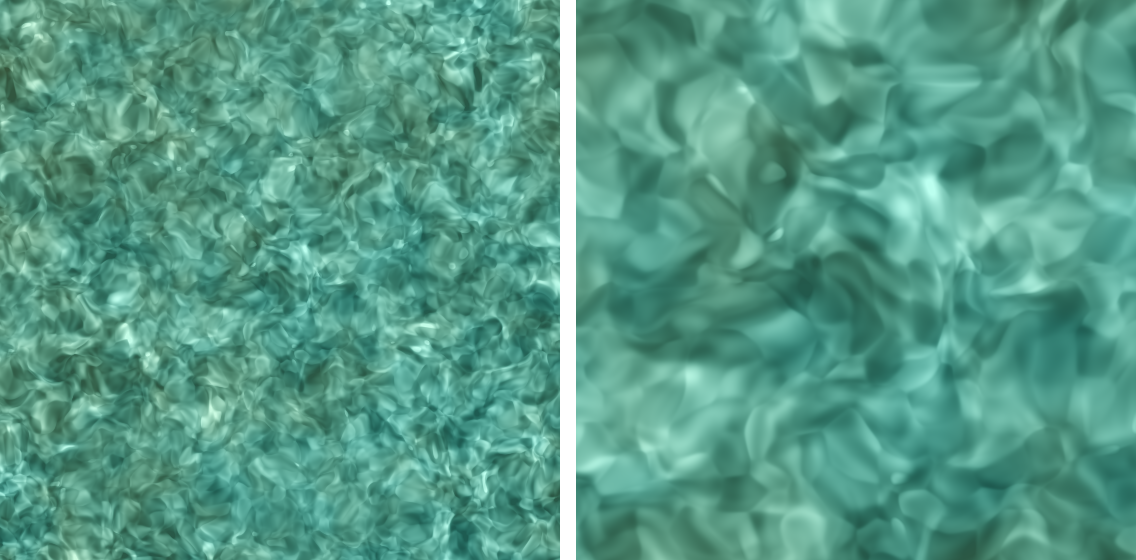
Left, the full canvas; right, a detail of the centre.
Reproduce this texture procedurally as a WebGL 1 fragment shader.

```glsl
precision highp float;
// Clear green water rippling over pebbles: crumpled, refracted grains with pale strands and glints.

uniform vec2 u_resolution;

// Grains per canvas height, and how crisp their borders are
const float COARSE_GRAINS = 25.0;
const float MEDIUM_GRAINS = 50.0;
const float BORDER_CRISPNESS = 13.0;

// Strength of each layer, in standard deviations of tone
const float COARSE_WEIGHT = 1.1;
const float MEDIUM_WEIGHT = 0.95;
const float FINE_WEIGHT = 0.85;
const float DRIFT_WEIGHT = 0.4;
const float STREAK_WEIGHT = 0.8;
const float STRAND_WEIGHT = 0.8;
const float GLINT_WEIGHT = 1.5;
const float TONE_OFFSET = -0.14;

// Ripple distortion, in canvas units
const float WIDE_WARP = 0.014;
const float TIGHT_WARP = 0.006;

// Colour as a quadratic curve of tone
const vec3 WATER_MID = vec3(0.327, 0.600, 0.520);
const vec3 WATER_SLOPE = vec3(0.097, 0.107, 0.104);
const vec3 WATER_CURVE = vec3(0.012, 0.005, 0.006);
const vec3 OLIVE_SHIFT = vec3(0.050, -0.012, -0.045);

float hash(vec2 p) {
    return fract(sin(dot(p, vec2(127.1, 311.7))) * 43758.5453);
}

vec2 hash2(vec2 p) {
    return vec2(hash(p), hash(p + 47.3));
}

// Value noise from -1 to 1
float noise(vec2 p) {
    vec2 cell = floor(p);
    vec2 f = fract(p);
    f = f * f * (3.0 - 2.0 * f);
    float low = mix(hash(cell), hash(cell + vec2(1.0, 0.0)), f.x);
    float high = mix(hash(cell + vec2(0.0, 1.0)), hash(cell + vec2(1.0, 1.0)), f.x);
    return 2.0 * mix(low, high, f.y) - 1.0;
}

vec2 noise2(vec2 p) {
    return vec2(noise(p), noise(p + vec2(31.7, 83.1)));
}

// Soft-bordered cells, each with its own tone and a wavy facet across it
float grains(vec2 p) {
    vec2 cell = floor(p);
    float toneSum = 0.0;
    float weightSum = 0.0001;
    for (int j = -1; j <= 1; j++) {
        for (int i = -1; i <= 1; i++) {
            vec2 id = cell + vec2(float(i), float(j));
            vec2 offset = p - id - 0.1 - 0.8 * hash2(id);
            float angle = 6.2832 * hash(id + 11.9);
            float facet = sin(6.0 * dot(offset, vec2(cos(angle), sin(angle))) + 3.0 * angle);
            float tone = 2.0 * hash(id + 23.5) - 1.0 + 0.45 * facet;
            float weight = exp(-BORDER_CRISPNESS * dot(offset, offset));
            toneSum += tone * weight;
            weightSum += weight;
        }
    }
    return toneSum / weightSum;
}

// Thin lines along the zero contour of a noise field, broken into pieces
float strands(vec2 p) {
    float line = 1.0 - smoothstep(0.02, 0.16, abs(noise(p * 15.0 + 5.3)));
    return line * smoothstep(0.0, 0.5, noise(p * 11.0 + 71.0));
}

void main() {
    vec2 uv = gl_FragCoord.xy / u_resolution.y;

    // Refraction by the rippled surface
    vec2 p = uv + WIDE_WARP * noise2(uv * 17.0);
    p += TIGHT_WARP * noise2(p * 48.0 + 9.0);

    // Slanted streaks, strongest toward the left
    vec2 along = vec2(0.54, -0.84);
    vec2 across = vec2(0.84, 0.54);
    float leftness = 1.0 - smoothstep(0.05, 0.45, uv.x);
    float streak = noise(vec2(dot(p, along) * 26.0, dot(p, across) * 85.0));

    // Layers of tone, with calmer and livelier patches
    float fine = 0.6 * noise(p * 78.0 + 3.7) + 0.4 * noise(p * 135.0 + 17.0);
    float tone = COARSE_WEIGHT * grains(p * COARSE_GRAINS);
    tone += MEDIUM_WEIGHT * grains(p * MEDIUM_GRAINS + 40.0);
    tone += FINE_WEIGHT * fine;
    tone += STREAK_WEIGHT * leftness * streak;
    tone *= 0.98 + 0.3 * noise(uv * 6.0 + 55.0);
    tone += DRIFT_WEIGHT * noise(uv * 5.0 + 13.0);

    // Pale strands and small glints
    float glint = smoothstep(0.5, 0.85, noise(p * 62.0 + 29.0));
    glint *= smoothstep(0.0, 0.6, noise(p * 16.0 + 61.0));
    tone += STRAND_WEIGHT * strands(p) + GLINT_WEIGHT * glint + TONE_OFFSET;
    tone = clamp(tone, -2.7, 3.2);

    // Olive hues in the upper left and in scattered grains, teal elsewhere
    float olive = 0.6 * (uv.y - uv.x) + 0.5 * noise(uv * 7.0 + 19.0);
    olive += 0.55 * noise(p * 24.0 + 37.0);
    vec3 color = WATER_MID + tone * (WATER_SLOPE + tone * WATER_CURVE);
    color += OLIVE_SHIFT * clamp(olive, -0.8, 1.2);
    gl_FragColor = vec4(clamp(color, 0.0, 1.0), 1.0);
}
```
